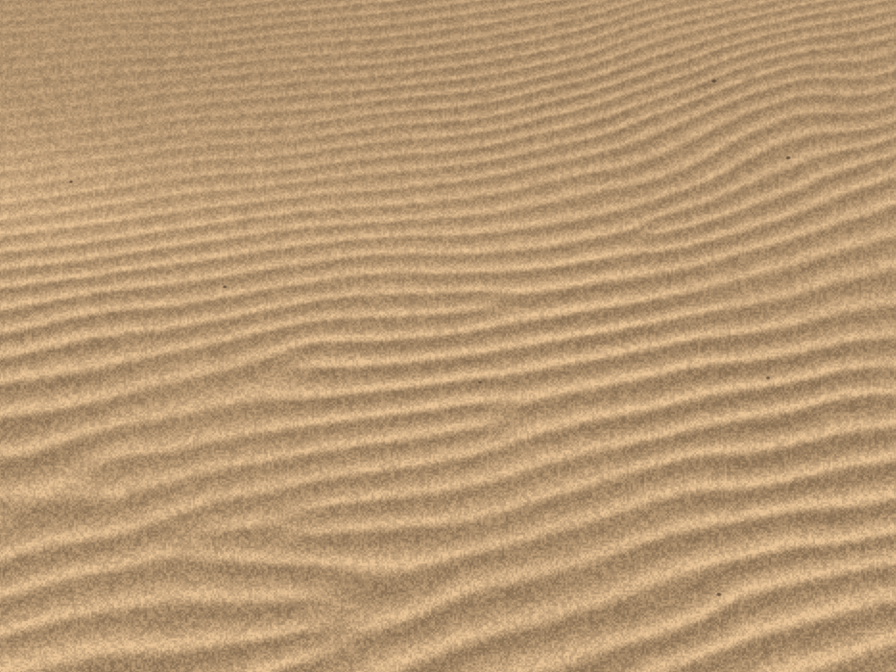
This texture is drawn by a WebGL 2 fragment shader. Its source:

```glsl
#version 300 es
precision highp float;
// Wind-rippled sand receding into the distance, with forking crests and fine grain.

#define RIPPLES 12.8       // ripples per canvas height at the bottom edge
#define PERSPECTIVE 1.6    // how fast ripples crowd together with height
#define TILT 4.1           // ripples crossed along one canvas height sideways
#define WANDER 1.0         // sideways waviness, in ripples
#define FORKS 10           // places where a crest splits
#define SKEW 0.45          // steepness of the lower side of a crest
#define CONTRAST 0.77
#define GRAIN 0.42
#define SPECKS 7

uniform vec2 u_resolution;
out vec4 outColor;

const float TAU = 6.2831853;
const vec3 SHADE = vec3(0.595, 0.487, 0.362);
const vec3 LIT = vec3(0.885, 0.742, 0.568);
const vec3 DEBRIS = vec3(0.30, 0.23, 0.17);

float hash(vec2 p) {
    vec3 q = fract(p.xyx * 0.1031);
    q += dot(q, q.yzx + 33.33);
    return fract((q.x + q.y) * q.z);
}

// Smooth value noise in -1..1
float noise(vec2 p) {
    vec2 i = floor(p), f = fract(p);
    f = f * f * f * (f * (f * 6.0 - 15.0) + 10.0);
    float low = mix(hash(i), hash(i + vec2(1, 0)), f.x);
    float high = mix(hash(i + vec2(0, 1)), hash(i + vec2(1, 1)), f.x);
    return 2.0 * mix(low, high, f.y) - 1.0;
}

// Random point on the canvas
vec2 scatter(float n, float seed) {
    return vec2(hash(vec2(n, seed)) * 1.333, hash(vec2(n, seed + 5.0)));
}

// Ripples per canvas height at height y
float density(float y) {
    return RIPPLES * exp(PERSPECTIVE * y);
}

// x: ripple count up to p, y: crest strength, which fades where crests split
vec2 ripples(vec2 p) {
    float phase = (density(p.y) - RIPPLES) / PERSPECTIVE - TILT * p.x;

    // Crests climb and twist toward the upper right
    float bend = max(p.x - 0.35, 0.0);
    float upper = smoothstep(0.45, 0.95, p.y);
    phase -= 6.0 * bend * bend * upper;
    vec2 along = vec2(p.x, p.y - 0.18 * p.x);
    phase += 0.42 * WANDER * noise(along * vec2(2.6, 4.0) + 3.0);
    phase += 0.20 * WANDER * noise(along * vec2(7.0, 10.0) + 17.0);
    phase += 0.75 * WANDER * smoothstep(0.5, 1.1, p.x) * upper
           * noise(p * vec2(6.0, 7.0) + 31.0);

    // Each fork adds one whole turn, so a crest ends there
    float strength = 1.0;
    for (int i = 0; i < FORKS; i++) {
        float n = float(i);
        vec2 d = p - scatter(n, 11.0) * vec2(1.0, 0.9);
        d.y -= 0.18 * d.x;
        float turn = mod(n, 2.0) * 2.0 - 1.0;
        phase += turn * atan(d.y, d.x + 1e-5) / TAU;
        float reach = length(d) * density(p.y);
        strength *= mix(0.25, 1.0, smoothstep(0.0, 1.1, reach));
    }
    return vec2(phase, strength);
}

// Crest brightness 0..1, sharp below and soft above
float crestLight(float phase, float sharpness) {
    float a = TAU * phase;
    float wave = 0.5 + 0.5 * cos(a + SKEW * cos(a));
    return pow(wave, sharpness);
}

// Ripples flatten with distance, most of all at the upper left
float rippleStrength(vec2 p) {
    float far = smoothstep(0.5, 0.98, p.y);
    float left = 1.0 - smoothstep(0.1, 0.95, p.x);
    float strength = mix(1.0, 0.6, far);
    strength *= 1.0 - 0.62 * left * smoothstep(0.55, 0.78, p.y);
    strength *= 1.0 + 0.22 * noise(p * vec2(3.5, 7.0) + 53.0);
    float pixels = u_resolution.y / density(p.y);
    return strength * smoothstep(1.5, 4.0, pixels);
}

// Broad light and dark over the dune
float duneTone(vec2 p) {
    float glow = exp(-pow((p.y - 0.70 + 0.06 * p.x) / 0.09, 2.0)) * exp(-2.2 * p.x);
    float shadeTop = smoothstep(0.72, 0.92, p.y) * (1.0 - 0.5 * p.x);
    return 0.22 * glow - 0.10 * shadeTop + 0.05 * noise(p * 2.5 + 71.0);
}

void main() {
    vec2 p = gl_FragCoord.xy / u_resolution.y;

    vec2 ripple = ripples(p);
    float sharpness = 1.4 + 0.3 * noise(p * vec2(4.0, 6.0) + 91.0);
    float relief = crestLight(ripple.x, sharpness) - 0.41;
    float light = 0.44 + duneTone(p) + CONTRAST * ripple.y * rippleStrength(p) * relief;

    // Sand grains at two sizes, fainter with distance
    float grain = 0.7 * noise(p * 350.0) + 0.35 * noise(p * 180.0 + 9.0);
    light += GRAIN * grain * mix(1.0, 0.65, p.y);
    vec3 color = mix(SHADE, LIT, clamp(light, -0.15, 1.1));

    // Sparse dark debris
    float pixel = 1.0 / u_resolution.y;
    for (int i = 0; i < SPECKS; i++) {
        float n = float(i);
        vec2 d = (p - scatter(n, 37.0)) * vec2(0.7, 1.0);
        float radius = mix(0.0012, 0.0026, hash(vec2(n, 3.0)));
        float cover = 1.0 - smoothstep(radius - pixel, radius + pixel, length(d));
        color = mix(color, DEBRIS, 0.75 * cover);
    }
    outColor = vec4(color, 1.0);
}
```
